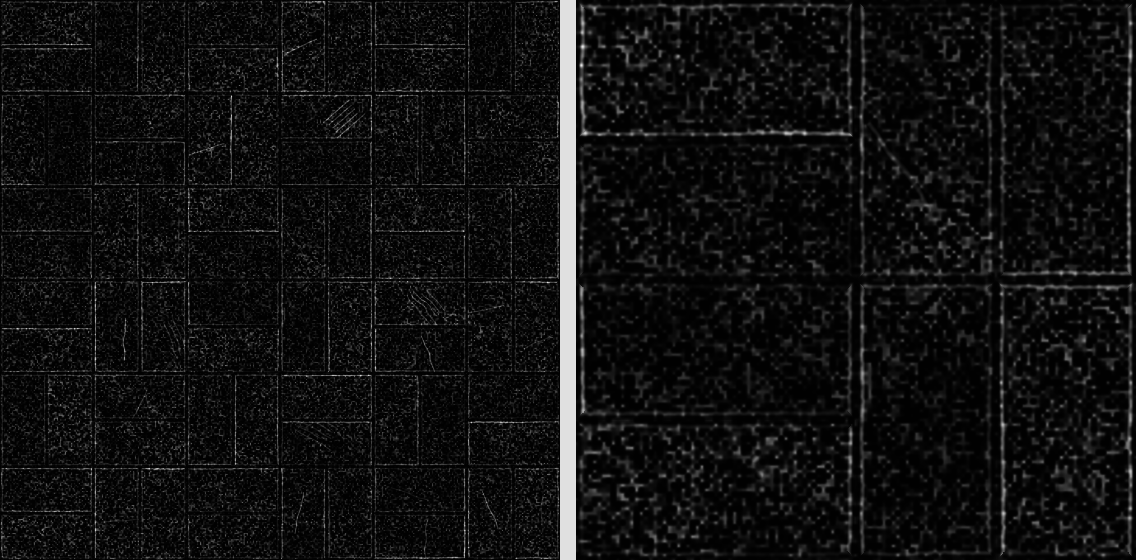
Left, the full canvas; right, a detail of the centre.
This texture map is drawn by a WebGL 1 fragment shader. Its source:

```glsl
precision highp float;
// Dark basket-weave paving: paired bricks with faint lit edges, fine grain and scratches.

uniform vec2 u_resolution;

const float CELLS = 6.0;         // brick pairs across and down
const float EDGE_INSET = 0.023;  // lit edge to joint centre, in cells
const float EDGE_WIDTH = 0.012;
const float GRAIN_SCALE = 360.0;
const vec2 BRICK_SIZE = vec2(1.0, 0.5);

float hash(vec2 p) {
  vec3 q = fract(vec3(p.xyx) * 0.1031);
  q += dot(q, q.yzx + 33.33);
  return fract((q.x + q.y) * q.z);
}

float noise(vec2 p) {
  vec2 i = floor(p);
  vec2 f = fract(p);
  f = f * f * (3.0 - 2.0 * f);
  float low = mix(hash(i), hash(i + vec2(1.0, 0.0)), f.x);
  float high = mix(hash(i + vec2(0.0, 1.0)), hash(i + vec2(1.0, 1.0)), f.x);
  return mix(low, high, f.y);
}

float segmentDistance(vec2 p, vec2 a, vec2 b) {
  vec2 pa = p - a;
  vec2 ba = b - a;
  return length(pa - ba * clamp(dot(pa, ba) / dot(ba, ba), 0.0, 1.0));
}

float stroke(float distance, float width) {
  return 1.0 - smoothstep(0.0, width, abs(distance));
}

// 1.0 where the pair stands upright; every third row swaps the alternation.
float isUpright(vec2 cell) {
  float swapped = step(abs(mod(cell.y, 3.0) - 1.0), 0.5);
  return step(0.5, mod(cell.x + swapped, 2.0));
}

// x: distance to the nearest brick side, y: index of that side.
vec2 nearestSide(vec2 p, vec2 size) {
  vec2 d = min(p, size - p);
  vec2 farSide = step(size * 0.5, p);
  return d.x < d.y ? vec2(d.x, farSide.x) : vec2(d.y, 2.0 + farSide.y);
}

// Lit rim, with its strength chosen for each side of each brick.
float rim(vec2 side, vec2 id, vec2 p, float speckle, float width) {
  float chance = hash(id * 5.0 + vec2(side.y * 17.0, 3.0));
  float strength = mix(0.05, 0.42, chance * chance);
  strength *= 0.55 + 0.9 * noise(p * 1.7 + 20.0);
  return strength * (0.35 + 1.1 * speckle) * stroke(side.x - EDGE_INSET, width);
}

// One occasional scratch, or a rarer bundle of parallel ones.
float scratches(vec2 p, vec2 id, float width) {
  float chance = hash(id + 71.0);
  float angle = 6.2832 * hash(id + 13.0);
  vec2 along = vec2(cos(angle), sin(angle));
  vec2 across = vec2(-along.y, along.x);
  vec2 middle = BRICK_SIZE * (0.3 + 0.4 * vec2(hash(id + 23.0), hash(id + 37.0)));
  float brightness = 0.10 + 0.34 * pow(hash(id + 41.0), 3.0);
  vec2 bent = p + 0.03 * (noise(p * 9.0 + id) - 0.5);
  float total = 0.0;
  for (int i = 0; i < 5; i++) {
    float k = float(i);
    float present = i == 0 ? step(chance, 0.24) : step(chance, 0.04);
    float reach = 0.12 + 0.12 * hash(id + k * 7.0);
    vec2 c = middle + across * (k * 0.055) + along * 0.1 * (hash(id - k) - 0.5);
    float d = segmentDistance(bent, c - along * reach, c + along * reach);
    total = max(total, present * stroke(d, width));
  }
  return brightness * total;
}

// Small cluster of bright pits on a few bricks.
float pits(vec2 p, vec2 id, float width) {
  float present = step(hash(id + 97.0), 0.14);
  vec2 c = BRICK_SIZE * (0.3 + 0.4 * vec2(hash(id + 53.0), hash(id + 59.0)));
  float total = 0.0;
  for (int i = 0; i < 3; i++) {
    float k = float(i);
    vec2 offset = vec2(0.03 * (hash(id + k) - 0.5), 0.055 * (k - 1.0));
    total = max(total, stroke(length(p - c - offset), width * 1.4));
  }
  return 0.3 * present * total;
}

void main() {
  vec2 uv = gl_FragCoord.xy / u_resolution;
  vec2 p = uv * CELLS;
  float width = max(EDGE_WIDTH, CELLS / u_resolution.y);

  // Brick layout
  vec2 cell = floor(p);
  vec2 local = fract(p);
  local = mix(local, local.yx, isUpright(cell));
  float upper = step(0.5, local.y);
  vec2 brick = vec2(local.x, local.y - 0.5 * upper);
  vec2 id = vec2(cell.x * 2.0 + upper, cell.y);
  vec2 side = nearestSide(brick, BRICK_SIZE);
  side.x += 0.008 * (noise(p * 7.0) - 0.5);

  // Grain, uneven between bricks and in patches
  float speckle = noise(uv * GRAIN_SCALE);
  float tone = mix(0.55, 1.1, sqrt(hash(id + 7.0)));
  float patches = 0.6 + 0.8 * noise(p * 5.0);
  float face = smoothstep(0.004, EDGE_INSET, side.x);
  float grain = 0.35 * pow(speckle, 4.0) * tone * patches * mix(0.25, 1.0, face);

  // Edges and wear
  float wear = scratches(brick, id, width) + pits(brick, id, width);
  float level = 0.004 + grain + rim(side, id, p, speckle, width);
  level += wear * (0.4 + 0.9 * speckle) * face;
  gl_FragColor = vec4(vec3(level), 1.0);
}
```
